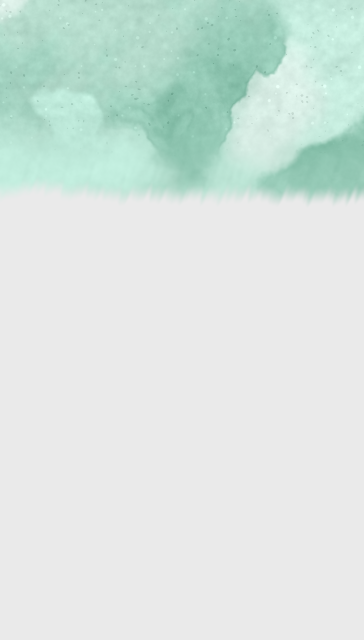
A WebGL 2 fragment shader for this background:

```glsl
#version 300 es
precision highp float;
// Mint watercolour wash above a plain pale grey sheet.
// Noise-warped capsules form layered pigment pools with wet rims; mottling,
// specks and brush streaks add grain, and the wash frays at its lower edge.
uniform vec2 u_resolution;
out vec4 outColor;

const vec3 PAPER = vec3(0.918);
const vec3 PALE  = vec3(0.86, 0.935, 0.905);
const vec3 LIGHT = vec3(0.755, 0.925, 0.865);
const vec3 MINT  = vec3(0.71, 0.86, 0.80);
const vec3 SAGE  = vec3(0.62, 0.81, 0.74);
const vec3 DEEP  = vec3(0.53, 0.755, 0.67);

float hash(vec2 p) {
  vec3 q = fract(p.xyx * 0.1031);
  q += dot(q, q.yzx + 33.33);
  return fract((q.x + q.y) * q.z);
}

float noise(vec2 p) {
  vec2 i = floor(p), f = fract(p);
  f = f * f * (3.0 - 2.0 * f);
  return mix(mix(hash(i), hash(i + vec2(1, 0)), f.x),
             mix(hash(i + vec2(0, 1)), hash(i + vec2(1, 1)), f.x), f.y);
}

// Fractal noise, centred on zero
float fbm(vec2 p) {
  float sum = 0.0, amp = 0.5;
  for (int i = 0; i < 5; i++) {
    sum += amp * (noise(p) - 0.5);
    p = mat2(1.6, 1.2, -1.2, 1.6) * p + 7.3;
    amp *= 0.5;
  }
  return sum;
}

// Signed distance to a capsule with radius going from ra to rb
float capsule(vec2 p, vec2 a, vec2 b, float ra, float rb) {
  vec2 ab = b - a;
  float h = clamp(dot(p - a, ab) / dot(ab, ab), 0.0, 1.0);
  return length(p - a - ab * h) - mix(ra, rb, h);
}

float smoothMin(float a, float b, float k) {
  float h = max(k - abs(a - b), 0.0) / k;
  return min(a, b) - h * h * k * 0.25;
}

float cover(float d, float softness) {
  return 1.0 - smoothstep(-softness, softness, d);
}

// Thin pigment line gathered just inside a pool's edge
float wetRim(float d) {
  return exp(-pow((d + 0.004) / 0.005, 2.0));
}

// Round specks, at most one in each cell
float specks(vec2 p, float density) {
  vec2 cell = floor(p);
  vec2 center = 0.3 + 0.4 * vec2(hash(cell + 3.1), hash(cell + 8.7));
  float radius = 0.08 + 0.17 * hash(cell + 5.0);
  return step(1.0 - density, hash(cell)) * cover(length(fract(p) - center) - radius, 0.1);
}

vec3 washColor(vec2 p) {
  vec2 warp = vec2(fbm(p * 9.0 + 2.0), fbm(p * 9.0 + 31.0));
  vec2 q = p + 0.10 * warp;
  float mottle = fbm(p * 13.0 + warp * 2.5);
  float cloud = fbm(p * 5.0 + 17.0);

  // Ground wash, denser at the left side
  vec3 c = mix(MINT, SAGE, smoothstep(-0.12, 0.30, cloud + mottle * 0.5));
  c = mix(c, SAGE, 0.55 * cover(capsule(q, vec2(0.0, 0.28), vec2(0.12, 0.16), 0.06, 0.04), 0.08));

  // Light pools: lower left, left island, right side
  c = mix(c, LIGHT, cover(capsule(q, vec2(-0.05, 0.48), vec2(0.34, 0.46), 0.12, 0.09), 0.07));
  float island = capsule(q, vec2(0.12, 0.28), vec2(0.21, 0.33), 0.045, 0.07);
  c = mix(c, LIGHT, 0.9 * cover(island, 0.012));
  float rightPool = capsule(q, vec2(0.96, -0.02), vec2(0.93, 0.26), 0.20, 0.16);
  c = mix(c, mix(LIGHT, PALE, 0.25), 0.9 * cover(rightPool, 0.035));
  c = mix(c, mix(LIGHT, MINT, 0.5), cover(capsule(q, vec2(0.60, 0.48), vec2(0.70, 0.46), 0.08, 0.06), 0.05));

  // Bare patches: beside the deep pool and at the top left corner
  float bare = capsule(q, vec2(0.79, 0.24), vec2(0.73, 0.36), 0.095, 0.085);
  c = mix(c, PALE, 0.9 * cover(bare, 0.05));
  c = mix(c, PALE, cover(capsule(q, vec2(-0.02), vec2(0.07, -0.01), 0.08, 0.04), 0.02));

  // Deep central pool: body, foot, left tongue and upper right lobe
  float body = capsule(q, vec2(0.66, 0.13), vec2(0.52, 0.33), 0.065, 0.125);
  body = smoothMin(body, capsule(q, vec2(0.52, 0.36), vec2(0.525, 0.46), 0.11, 0.045), 0.04);
  body = smoothMin(body, capsule(q, vec2(0.325, 0.34), vec2(0.43, 0.29), 0.018, 0.05), 0.03);
  body = smoothMin(body, capsule(q, vec2(0.735, 0.09), vec2(0.735, 0.17), 0.038, 0.028), 0.02);
  float dry = smoothstep(-0.05, 0.05, p.y - 0.29 + 0.55 * (p.x - 0.40));
  float foot = smoothstep(0.38, 0.46, p.y);
  float softness = mix(mix(0.08, 0.006, dry), 0.05, foot);
  c = mix(c, mix(DEEP, SAGE, 0.3 + 1.3 * mottle + 0.25 * foot), cover(body, softness));
  c -= 0.035 * wetRim(body) * dry * (1.0 - foot);

  // Deep lower right pool, paler towards its base
  float corner = capsule(q, vec2(0.77, 0.515), vec2(1.05, 0.45), 0.065, 0.145);
  float fade = smoothstep(0.40, 0.54, p.y);
  c = mix(c, mix(DEEP, SAGE, 0.25 + 0.35 * fade + mottle), cover(corner, 0.016));

  // Paper grain, blooms and scattered specks
  float upper = 1.0 - smoothstep(0.30, 0.46, p.y);
  c += (0.10 * mottle + 0.09 * fbm(p * 55.0)) * mix(0.35, 1.0, upper);
  c -= 0.09 * upper * specks(p * 75.0 + warp * 3.0, 0.07);
  c += 0.06 * upper * specks(p * 52.0 + 40.0, 0.06);
  return c;
}

void main() {
  // Width units, with y measured down from the top edge
  vec2 p = vec2(gl_FragCoord.x, u_resolution.y - gl_FragCoord.y) / u_resolution.x;

  // Slanted bristle streaks fray the lower edge
  float bristle = noise(vec2(p.x * 85.0 + p.y * 25.0, p.y * 9.0)) - 0.5;
  float sway = noise(vec2(p.x * 9.0, 4.0)) - 0.5;
  float edge = 0.528 + 0.022 * bristle + 0.022 * sway + 0.012 * smoothstep(0.2, 0.7, p.x);
  float paint = 1.0 - smoothstep(edge - 0.035, edge + 0.022, p.y);

  vec3 wash = washColor(p) + 0.025 * bristle * smoothstep(0.40, 0.50, p.y);
  outColor = vec4(mix(PAPER, wash, paint), 1.0);
}
```
